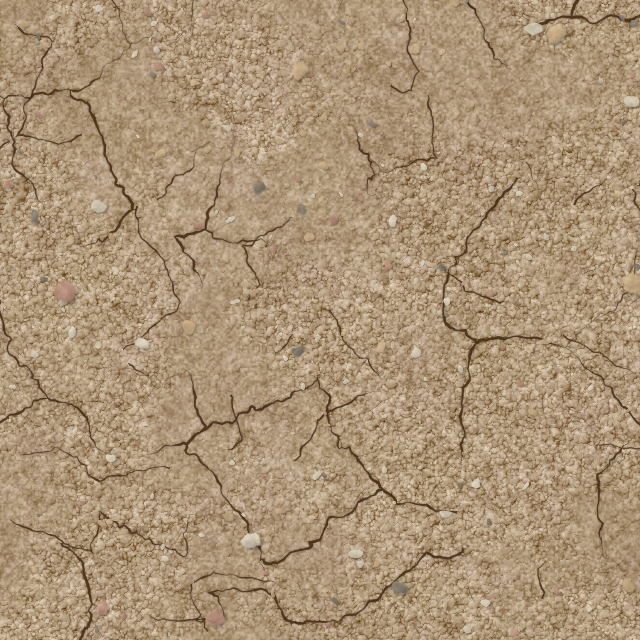
This texture is drawn by a WebGL 1 fragment shader. Its source:

```glsl
precision highp float;
uniform vec2 u_resolution;
const vec3 SOIL = vec3(0.682, 0.588, 0.472);
const vec3 TONE_TINT = vec3(0.87, 1.0, 1.13);
const vec3 CRACK = vec3(0.28, 0.17, 0.08);
const vec3 CHALK = vec3(0.82, 0.79, 0.71);
const vec3 OCHRE = vec3(0.76, 0.65, 0.50);
const vec3 ROSE = vec3(0.70, 0.54, 0.47);
const vec3 SLATE = vec3(0.50, 0.47, 0.42);
const vec2 LIGHT = vec2(-0.6, 0.8);
const float FINE_CELLS = 165.0;
const float CRUMB_CELLS = 84.0;
const vec2 MAIN_CRACK = vec2(4.6, 0.0019);  // cells, half width
const vec2 HAIR_CRACK = vec2(8.5, 0.0012);

float hash(vec2 p) {
  vec3 q = fract(p.xyx * 0.1031);
  q += dot(q, q.yzx + 33.33);
  return fract((q.x + q.y) * q.z);
}
vec2 hash2(vec2 p) { return vec2(hash(p + 11.7), hash(p + 47.3)); }
float lattice(vec2 i, vec2 f) {
  return mix(mix(hash(i), hash(i + vec2(1, 0)), f.x),
             mix(hash(i + vec2(0, 1)), hash(i + 1.0), f.x), f.y);
}
float noise(vec2 p) {
  vec2 f = fract(p);
  return lattice(floor(p), f * f * (3.0 - 2.0 * f));
}
float fbm(vec2 p) {
  float sum = 0.0, amp = 0.533;
  for (int i = 0; i < 4; i++) {
    sum += amp * noise(p);
    p = mat2(1.6, 1.2, -1.2, 1.6) * p + 13.1;
    amp *= 0.5;
  }
  return sum;
}
// Unsmoothed noise, for angular outlines
vec2 jag(vec2 p) {
  return vec2(lattice(floor(p), fract(p)), lattice(floor(p) + 71.0, fract(p))) - 0.5;
}
vec2 crackWarp(vec2 p) {
  return p + jag(p * 9.0) * 0.065 + jag(p * 27.0) * 0.024
           + jag(p * 66.0 + 5.0) * 0.011 + jag(p * 150.0) * 0.004;
}
// Nearest grain: offset in radii (xy), random id (z), distance in radii (w)
vec4 grain(vec2 p, float cells, vec2 sizes) {
  vec2 g = p * cells, base = floor(g);
  vec4 best = vec4(0.0, 0.0, 0.0, 99.0);
  for (int k = 0; k < 9; k++) {
    vec2 c = base + vec2(mod(float(k), 3.0), floor(float(k) / 3.0)) - 1.0;
    vec2 key = c + cells, d = g - c - 0.1 - 0.8 * hash2(key);
    float angle = 6.283 * hash(key + 5.1), size = hash(key + 31.4);
    vec2 axis = vec2(cos(angle), sin(angle));
    d += axis * dot(d, axis) * 0.7 * hash(key + 23.9);
    d /= mix(sizes.x, sizes.y, size * size);
    if (length(d) < best.w) best = vec4(d, hash(key + 83.6), length(d));
  }
  return best;
}
// Distance to the nearest open cell border (x) and its normal (yz)
vec3 crackLine(vec2 p, float cells, float openShare) {
  vec2 g = p * cells + cells, base = floor(g), home = base, toHome = vec2(9.0);
  for (int k = 0; k < 9; k++) {
    vec2 c = base + vec2(mod(float(k), 3.0), floor(float(k) / 3.0)) - 1.0;
    vec2 d = c + hash2(c) - g;
    if (length(d) < length(toHome)) { toHome = d; home = c; }
  }
  vec3 best = vec3(9.0, 1.0, 0.0);
  for (int k = 0; k < 25; k++) {
    vec2 c = home + vec2(mod(float(k), 5.0), floor(float(k) / 5.0)) - 2.0;
    vec2 d = c + hash2(c) - g, span = d - toHome;
    if (length(span) > 0.01 && hash(home + c + 3.7) < openShare) {
      float dist = dot(0.5 * (d + toHome), normalize(span));
      if (dist < best.x) best = vec3(dist, normalize(span));
    }
  }
  return vec3(best.x / cells, best.yz);
}
vec3 addCrack(vec3 col, vec2 p, vec2 warped, mat2 slope, vec2 crack, float openShare) {
  vec3 line = crackLine(warped, crack.x, openShare);
  float d = line.x / max(length(line.yz * slope), 0.4);
  float strength = smoothstep(0.18, 0.62, noise(p * 7.0 + crack.x));
  float w = crack.y * strength * (0.25 + 1.2 * noise(p * 60.0));
  float aa = 0.7 / u_resolution.y;
  float core = (1.0 - smoothstep(w - aa, w + aa, d)) * min(1.0, strength * 1.5);
  col *= 1.0 - 0.12 * strength * (1.0 - smoothstep(0.0, crack.y * 3.5, d));
  return mix(col, CRACK, core * 0.88);
}
float shadowOf(vec4 g) {
  return (1.0 - smoothstep(1.0, 1.5, g.w)) * smoothstep(0.0, 1.0, -dot(g.xy, LIGHT));
}
vec3 addStones(vec3 col, vec2 p, float cells, vec2 sizes, float share) {
  vec4 g = grain(p, cells, sizes);
  float present = step(g.z, share), pick = g.z / share;
  vec3 stone = mix(mix(OCHRE, CHALK, step(0.35, pick)), ROSE, step(0.66, pick));
  stone = mix(stone, SLATE, step(0.86, pick));
  stone += dot(g.xy, LIGHT) * 0.05 + (fbm(p * 90.0) - 0.5) * 0.22;
  col *= 1.0 - 0.25 * shadowOf(g) * present;
  return mix(col, stone, present * 0.88 * (1.0 - smoothstep(0.82, 1.08, g.w)));
}
void main() {
  vec2 p = gl_FragCoord.xy / u_resolution.y;
  float rough = smoothstep(0.34, 0.62, fbm(p * 6.0 + 4.0));
  // Soil mottling
  float tone = (fbm(p * 7.0 + 20.0) - 0.5) * 0.07 + (fbm(p * 75.0) - 0.5) * 0.20;
  tone += (noise(p * 260.0) - 0.5) * 0.15;
  // Fine grit with dark gaps
  vec2 loose = p + jag(p * 130.0) * 0.005;
  vec4 fine = grain(loose, FINE_CELLS, vec2(0.35, 0.95));
  float gap = smoothstep(0.65, 1.4, fine.w) - 0.38;
  tone += mix(0.35, 1.0, rough) * ((fine.z - 0.5) * 0.12 + dot(fine.xy, LIGHT) * 0.06 - gap * 0.16);
  // Larger crumbs, crowded in rough patches
  vec4 crumb = grain(loose, CRUMB_CELLS, vec2(0.2, 0.75));
  float present = step(crumb.z, mix(0.12, 0.5, rough));
  float crumbTone = 0.025 + tone * 0.5 + (fract(crumb.z * 37.0) - 0.5) * 0.1 + dot(crumb.xy, LIGHT) * 0.08;
  tone -= present * shadowOf(crumb) * 0.13;
  tone = mix(tone, crumbTone, present * 0.85 * (1.0 - smoothstep(0.75, 1.05, crumb.w)));
  float blush = (fbm(p * 14.0 + 60.0) - 0.5) * 0.5 + (fract(fine.z * 19.0) - 0.5) * 0.35;
  vec3 col = SOIL + tone * TONE_TINT + blush * vec3(0.01, -0.01, 0.05);
  // Cracks
  vec2 warped = crackWarp(p), e = vec2(0.001, 0.0);
  mat2 slope = mat2((crackWarp(p + e) - warped) / e.x, (crackWarp(p + e.yx) - warped) / e.x);
  col = addCrack(col, p, warped, slope, HAIR_CRACK, 0.26);
  col = addCrack(col, p, warped, slope, MAIN_CRACK, 0.58);
  // Scattered stones
  vec2 chipped = p + jag(p * 65.0) * 0.009 + jag(p * 150.0) * 0.004;
  col = addStones(col, chipped, 44.0, vec2(0.13, 0.36), 0.12);
  col = addStones(col, chipped, 14.0, vec2(0.10, 0.28), 0.12);
  gl_FragColor = vec4(clamp(col, 0.0, 1.0), 1.0);
}
```
